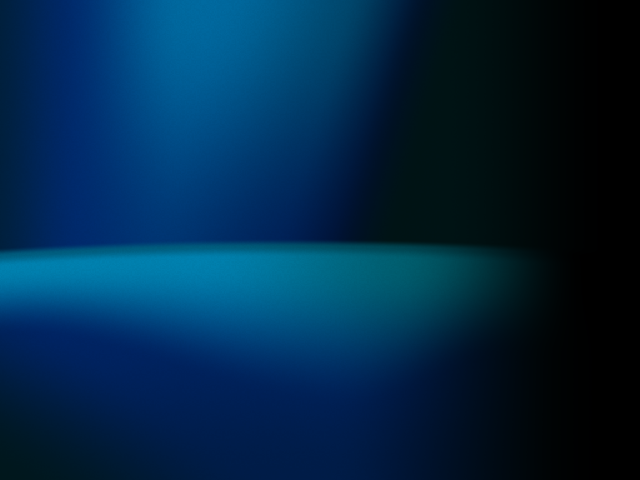
This background is drawn by a Shadertoy shader. Its source:

```glsl
float hash(vec2 p) {
    vec3 q = fract(vec3(p.xyx) * 0.1031);
    q += dot(q, q.yzx + 33.33);
    return fract((q.x + q.y) * q.z);
}

// Back wall: a soft beam from above, fading to dark teal on the right
vec3 wallColor(vec2 uv) {
    float height = smoothstep(0.45, 1.0, uv.y);
    float slant = uv.x + 0.22 * (1.0 - uv.y);
    vec3 beam = mix(vec3(0.0, 0.21, 0.45), vec3(0.0, 0.41, 0.62), height);
    vec3 flank = mix(vec3(0.0, 0.12, 0.33), vec3(0.0, 0.26, 0.40), height);

    vec3 color = mix(vec3(0.0, 0.12, 0.22), vec3(0.0, 0.16, 0.42), smoothstep(-0.03, 0.13, uv.x));
    color = mix(color, beam, smoothstep(0.09, 0.29, uv.x));
    color = mix(color, flank, smoothstep(0.33, 0.60, slant));
    color = mix(color, vec3(0.0, 0.06, 0.18), smoothstep(0.54, 0.68, slant));
    color = mix(color, vec3(0.0, 0.075, 0.08), smoothstep(0.62, 0.73, slant));
    return color * (1.0 - smoothstep(0.68, 0.96, uv.x));
}

// Table: a cyan glow below the rim, sinking into deep blue
vec3 tableColor(float x, float depth) {
    vec3 base = mix(vec3(0.0, 0.14, 0.39), vec3(0.0, 0.11, 0.28), smoothstep(0.15, 0.5, depth));
    base = mix(base, vec3(0.0, 0.09, 0.11), smoothstep(0.08, 0.48, depth - x));
    base *= 1.0 - smoothstep(0.5, 0.88, x);
    base += vec3(0.0, 0.02, 0.025) * smoothstep(0.6, 0.8, x) * (1.0 - smoothstep(0.8, 0.95, x));

    vec3 glow = mix(vec3(0.0, 0.50, 0.68), vec3(0.0, 0.36, 0.42), smoothstep(0.3, 0.68, x));
    glow *= 1.0 - smoothstep(0.62, 0.92, x);
    glow *= mix(0.72, 1.0, smoothstep(0.012, 0.036, depth));

    float reach = 0.18 + 0.17 * smoothstep(0.0, 0.55, x) - 0.12 * smoothstep(0.55, 0.8, x);
    return mix(base, glow, 1.0 - smoothstep(0.04, reach, depth));
}

void mainImage(out vec4 fragColor, in vec2 fragCoord) {
    vec2 uv = fragCoord / iResolution.xy;

    // Gently arched rim between wall and table
    float rim = 0.5 - 0.095 * (uv.x - 0.45) * (uv.x - 0.45);
    float depth = rim - uv.y;
    vec3 color = mix(wallColor(uv), tableColor(uv.x, depth), smoothstep(-0.003, 0.014, depth));

    // Faint grain, strongest in the light
    float grain = hash(floor(uv * vec2(512.0, 384.0))) - 0.5;
    color *= 1.0 + 0.03 * grain;
    fragColor = vec4(color, 1.0);
}
```
